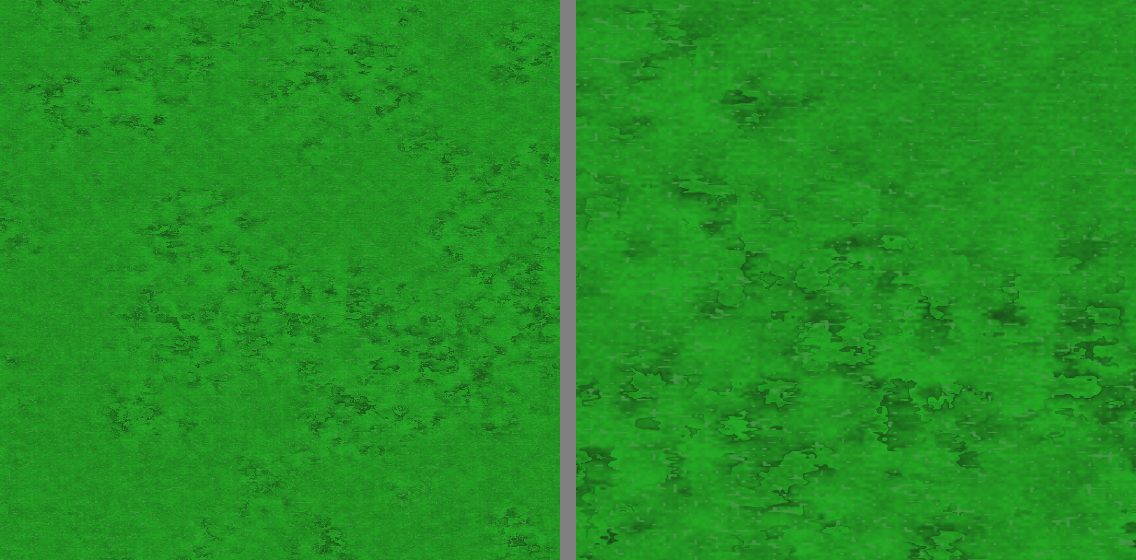
Left, the full canvas; right, a detail of the centre.
Write a WebGL 1 fragment shader that draws this texture.

```glsl
precision highp float;
// Mown green turf: fine, slightly horizontal grain with small shadowed tufts in rough patches.
uniform vec2 u_resolution;

const vec3 PALE_BLADE = vec3(0.26, 0.60, 0.26);
const float BASE_GREEN = 0.578;

float hash(vec2 cell) {
  return fract(sin(dot(cell, vec2(127.1, 311.7))) * 43758.5453);
}

// Smooth value noise in 0..1
float noise(vec2 p) {
  vec2 cell = floor(p);
  vec2 f = fract(p);
  vec2 w = f * f * (3.0 - 2.0 * f);
  float low = mix(hash(cell), hash(cell + vec2(1.0, 0.0)), w.x);
  float high = mix(hash(cell + vec2(0.0, 1.0)), hash(cell + vec2(1.0, 1.0)), w.x);
  return mix(low, high, w.y);
}

float signedNoise(vec2 p) {
  return 2.0 * noise(p) - 1.0;
}

float fbm(vec2 p) {
  float sum = 0.0;
  float weight = 0.5;
  for (int i = 0; i < 3; i++) {
    sum += weight * noise(p);
    p = p * 2.03 + vec2(17.3, 9.1);
    weight *= 0.5;
  }
  return sum / 0.875;
}

// Shift short runs of each thin row sideways to fray the edges
vec2 fray(vec2 p, float reach) {
  float shift = signedNoise(p * vec2(256.0, 512.0) + 0.5);
  return p + vec2(shift * reach, 0.0);
}

// Overlapping tufts: a sharp dark edge fading out along the height field
float tuftShadow(vec2 p) {
  float height = fbm(p * vec2(40.0, 46.0) + 5.0);
  float s = fract(height * 3.2);
  float fade = (1.0 - s) * (1.0 - s) * smoothstep(0.0, 0.08, s);
  return fade * smoothstep(0.25, 0.75, noise(p * vec2(46.0, 56.0) + 31.0));
}

// Colour of a blade whose green level is given
vec3 turfColour(float green) {
  return vec3(0.06 + 0.12 * green, green, 0.06 + 0.12 * green);
}

void main() {
  vec2 p = gl_FragCoord.xy / min(u_resolution.x, u_resolution.y);
  vec2 q = fray(p, 0.006);

  // Where the turf is rough
  float rough = smoothstep(0.38, 0.72, fbm(p * 9.0 + 2.7));

  // Fine grain and soft mottling
  float grain = signedNoise(p * vec2(220.0, 512.0) + 0.5);
  float speck = signedNoise(p * 512.0 + 50.5);
  float mottle = signedNoise(q * vec2(64.0, 76.0) + 13.0);

  float green = BASE_GREEN + 0.038 * grain + 0.034 * speck;
  green += 0.042 * mottle * (0.7 + 0.5 * rough);
  green += 0.03 * rough;
  green -= 0.30 * tuftShadow(q) * (0.13 + 0.87 * rough);
  green = clamp(green, 0.27, 0.66);

  // Pale blade tips, slightly denser in rough turf
  float tip = noise(p * vec2(320.0, 512.0) + vec2(90.5, 40.5));
  float pale = smoothstep(0.78, 0.96, tip + 0.05 * rough);
  vec3 colour = mix(turfColour(green), PALE_BLADE, 0.9 * pale);

  gl_FragColor = vec4(colour, 1.0);
}
```
